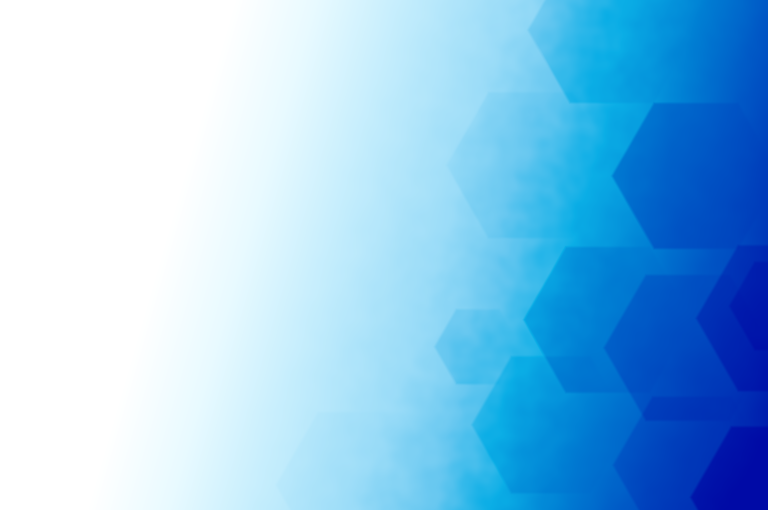
This background is drawn by a Shadertoy shader. Its source:

```glsl
// A white-to-deep-blue slanted gradient overlaid with translucent hexagons.
// Each hexagon pushes the gradient position forward at its left edge and
// fades out to the right; gradient noise adds a faint watery mottling.

const float ASPECT = 1.506;        // layout width, in canvas heights
const float SLANT = 0.29;          // how far the ramp leans left downwards
const float EDGE_SOFTNESS = 0.004;
const float RIM_WIDTH = 0.04;      // reach of the bright rim outside an edge
const float RIM_GAIN = 0.35;
const float MOTTLE_GAIN = 0.035;
const float MOTTLE_SCALE = 17.0;

// Colour ramp: rgb and its position along the slanted axis
const int STOPS = 10;
const vec4 RAMP[STOPS] = vec4[STOPS](
    vec4(1.00, 1.00, 1.00, 0.46),
    vec4(0.91, 0.98, 1.00, 0.62),
    vec4(0.77, 0.93, 0.99, 0.79),
    vec4(0.60, 0.86, 0.97, 1.00),
    vec4(0.40, 0.78, 0.94, 1.13),
    vec4(0.04, 0.68, 0.90, 1.25),
    vec4(0.00, 0.50, 0.83, 1.38),
    vec4(0.00, 0.33, 0.77, 1.52),
    vec4(0.00, 0.14, 0.69, 1.70),
    vec4(0.00, 0.04, 0.65, 1.80));

// Hexagons: centre x, centre y, radius, strength
const int HEXES = 12;
const vec4 HEX[HEXES] = vec4[HEXES](
    vec4(1.200, 0.941, 0.165, 0.055),
    vec4(1.365, 0.655, 0.165, 0.090),
    vec4(1.192, 0.373, 0.165, 0.065),
    vec4(1.349, 0.318, 0.165, 0.060),
    vec4(1.530, 0.376, 0.165, 0.070),
    vec4(1.514, 0.025, 0.160, 0.085),
    vec4(1.357, 0.088, 0.155, 0.045),
    vec4(0.937, 0.320, 0.085, 0.055),
    vec4(1.040, 0.676, 0.165, 0.030),
    vec4(0.706, 0.049, 0.165, 0.025),
    vec4(1.080, 0.167, 0.155, 0.040),
    vec4(1.530, 0.400, 0.100, 0.040));

vec2 hashGradient(vec2 cell) {
    vec2 h = vec2(dot(cell, vec2(127.1, 311.7)), dot(cell, vec2(269.5, 183.3)));
    return 2.0 * fract(sin(h) * 43758.5) - 1.0;
}

float gradientNoise(vec2 p) {
    vec2 i = floor(p), f = fract(p);
    vec2 w = f * f * f * (f * (f * 6.0 - 15.0) + 10.0);
    vec2 e = vec2(0.0, 1.0);
    float low = mix(dot(hashGradient(i), f),
                    dot(hashGradient(i + e.yx), f - e.yx), w.x);
    float high = mix(dot(hashGradient(i + e.xy), f - e.xy),
                     dot(hashGradient(i + e.yy), f - e.yy), w.x);
    return mix(low, high, w.y);
}

// Signed distance bound of a hexagon with flat top and bottom
float hexDistance(vec2 p, float radius) {
    p = abs(p);
    return max(p.y, 0.866 * p.x + 0.5 * p.y) - 0.866 * radius;
}

// Ramp offset of one hexagon: dark inside, bright rim just outside
float hexShift(vec2 p, vec4 hex, float softness) {
    vec2 q = p - hex.xy;
    float d = hexDistance(q, hex.z);
    float inside = 1.0 - smoothstep(-softness, softness, d);
    float leftFade = 1.0 - smoothstep(-0.9 * hex.z, hex.z, q.x);
    float rim = RIM_GAIN * exp(-max(d, 0.0) / RIM_WIDTH);
    return hex.w * leftFade * mix(-rim, 1.0, inside);
}

vec3 rampColor(float t) {
    vec3 color = RAMP[0].rgb;
    for (int i = 1; i < STOPS; i++) {
        float k = clamp((t - RAMP[i - 1].w) / (RAMP[i].w - RAMP[i - 1].w), 0.0, 1.0);
        color = mix(color, RAMP[i].rgb, k);
    }
    return color;
}

void mainImage(out vec4 fragColor, in vec2 fragCoord) {
    vec2 p = fragCoord / iResolution.xy * vec2(ASPECT, 1.0);
    float softness = max(EDGE_SOFTNESS, 1.0 / iResolution.y);

    // Slanted position along the ramp
    float t = p.x + SLANT * (1.0 - p.y);

    // Mottling, strongest in the light blue band
    float band = smoothstep(0.65, 1.1, t) * (1.0 - 0.7 * smoothstep(1.2, 1.45, t));
    float mottle = gradientNoise(p * MOTTLE_SCALE)
                 + 0.6 * gradientNoise(p * MOTTLE_SCALE * 2.3 + 7.0);

    // Overlapping hexagons
    float shift = MOTTLE_GAIN * band * mottle;
    for (int i = 0; i < HEXES; i++) shift += hexShift(p, HEX[i], softness);

    fragColor = vec4(rampColor(t + shift), 1.0);
}
```
